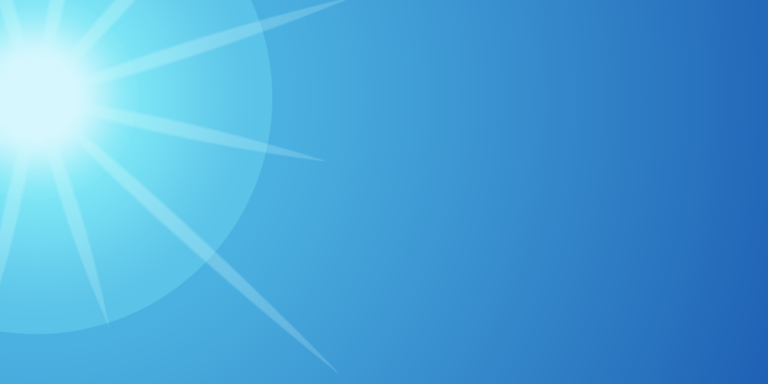
Reproduce this background procedurally as a Shadertoy shader.

```glsl
// Bright sun with translucent halos and tapering rays in a clear blue sky.

// Lengths are in canvas heights, measured from the lower left.
const vec2 SUN = vec2(0.094, 0.745);
const float CORE_RADIUS = 0.09;
const float INNER_RADIUS = 0.264;
const float OUTER_RADIUS = 0.615;
const float SKY_NEAR = 0.65;
const float SKY_FAR = 2.04;

const vec3 SKY_LIGHT = vec3(0.295, 0.695, 0.880);
const vec3 SKY_DEEP = vec3(0.120, 0.380, 0.710);
const vec3 HALO_EDGE = vec3(0.355, 0.760, 0.910);
const vec3 HALO_CENTER = vec3(0.500, 0.910, 0.965);
const vec3 SUN_WHITE = vec3(0.845, 0.970, 0.995);
const vec3 RAY_COLOR = vec3(0.800, 0.970, 0.985);

const int RAY_COUNT = 12;
const float TAU = 6.28318;
const float RAY_TILT = -0.215;
const float RAY_START = 0.07;
const float RAY_HALF_WIDTH = 0.023;
const float RAY_OPACITY = 0.42;
// Lengths run counterclockwise from the ray just below horizontal.
const float RAY_LENGTHS[RAY_COUNT] = float[](
    0.78, 0.88, 0.75, 0.65, 0.60, 0.60,
    0.60, 0.60, 0.60, 0.62, 0.63, 1.08);

float softDisc(float dist, float radius, float edge) {
    return 1.0 - smoothstep(radius - edge, radius + edge, dist);
}

// Lens-shaped beam along +x, widest near its root and pointed at the tip.
float rayMask(vec2 p, float len, float pixel) {
    float t = clamp((p.x - RAY_START) / (len - RAY_START), 0.0, 1.0);
    float halfWidth = RAY_HALF_WIDTH * 1.9 * sqrt(t) * (1.0 - t) * (1.0 + 0.4 * t);
    float edge = pixel + 0.006 * (1.0 - t);
    float body = 1.0 - smoothstep(halfWidth - edge, halfWidth + edge, abs(p.y));
    float ends = smoothstep(0.0, 0.12, t) * (1.0 - smoothstep(0.97, 1.0, t));
    return body * ends * mix(1.0, 0.45, t);
}

void mainImage(out vec4 fragColor, in vec2 fragCoord) {
    float pixel = 1.0 / iResolution.y;
    vec2 p = fragCoord * pixel - SUN;
    float dist = length(p);

    // Sky darkens away from the sun.
    float depth = clamp((dist - SKY_NEAR) / (SKY_FAR - SKY_NEAR), 0.0, 1.0);
    vec3 color = mix(SKY_LIGHT, SKY_DEEP, depth);

    // Large turquoise halo with a crisp rim.
    float haloFade = smoothstep(0.18, OUTER_RADIUS, dist);
    vec3 halo = mix(HALO_CENTER, HALO_EDGE, haloFade);
    color = mix(color, halo, softDisc(dist, OUTER_RADIUS, pixel));

    // Small halo and the white glow inside it.
    float glow = 1.0 - smoothstep(CORE_RADIUS, INNER_RADIUS, dist);
    float innerDisc = softDisc(dist, INNER_RADIUS, pixel);
    color = mix(color, SUN_WHITE, innerDisc * mix(0.07, 1.0, glow));

    // Evenly spaced rays of varying length.
    for (int i = 0; i < RAY_COUNT; i++) {
        float angle = RAY_TILT + TAU * float(i) / float(RAY_COUNT);
        vec2 axis = vec2(cos(angle), sin(angle));
        vec2 local = vec2(dot(p, axis), dot(p, vec2(-axis.y, axis.x)));
        float ray = rayMask(local, RAY_LENGTHS[i], pixel);
        color = mix(color, RAY_COLOR, RAY_OPACITY * ray);
    }

    fragColor = vec4(color, 1.0);
}
```
